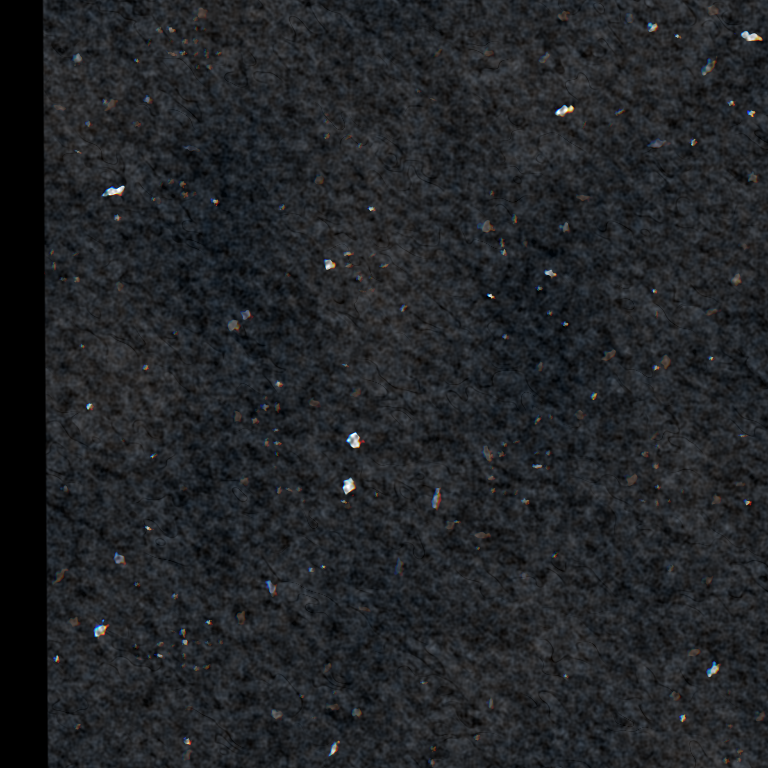
A Shadertoy shader for this texture:

```glsl
// Dark rock thin section: blue-grey mottled ground with fine dark veins,
// scattered pale and tan mineral grains, and a black slide border at the left.
// Ground is layered gradient noise; each grain sits wholly inside its own cell.

const float GROUND_LEVEL = 0.150;
const vec3  GROUND_TINT = vec3(0.93, 1.0, 1.09);
const vec3  HUE_SWING = vec3(0.020, 0.0, -0.018);
const vec3  BORDER_COLOR = vec3(0.0);
const vec3  PALE_GRAIN = vec3(0.96, 0.98, 1.0);
const vec3  LILAC_GRAIN = vec3(0.55, 0.58, 0.72);
const vec3  TAN_GRAIN = vec3(0.60, 0.43, 0.33);
const mat2  GROUND_FLOW = mat2(0.66, 0.53, -0.36, 0.97);
const float GRAIN_TILT = 0.7;
const float EDGE_SOFTNESS = 0.0013;
const vec2  COLOR_FRINGE = vec2(0.0014, -0.0006);
const vec2  RING_CENTER = vec2(0.675, 0.39);
const float RING_RADIUS = 0.032;
const float BORDER_BOTTOM = 0.0625;
const float BORDER_TOP = 0.056;

vec2 hash2(vec2 p) {
    vec3 q = fract(p.xyx * vec3(0.1031, 0.1030, 0.0973));
    q += dot(q, q.yzx + 33.33);
    return fract((q.xx + q.yz) * q.zy);
}

float cornerSlope(vec2 cell, vec2 offset) {
    return dot(2.4 * hash2(cell) - 1.2, offset);
}

float gradientNoise(vec2 p) {
    vec2 i = floor(p), f = p - i;
    vec2 u = f * f * (3.0 - 2.0 * f);
    vec2 e = vec2(1.0, 0.0);
    float low = mix(cornerSlope(i, f), cornerSlope(i + e, f - e), u.x);
    float high = mix(cornerSlope(i + e.yx, f - e.yx), cornerSlope(i + 1.0, f - 1.0), u.x);
    return mix(low, high, u.y);
}

// Mottled matrix: clouds, clots and fine grit, cut by broken dark veins
vec3 ground(vec2 p) {
    vec2 q = GROUND_FLOW * p + 3.0;
    float cloud = gradientNoise(p * 5.0 + 7.0);
    float patchy = gradientNoise(q * 15.0 + 31.0);
    float clot = gradientNoise(q * 48.0 + 53.0);
    float grit = gradientNoise(q * 110.0 + 71.0);
    float dust = gradientNoise(p * 215.0 + 97.0);
    float v = GROUND_LEVEL + 0.05 * cloud + 0.06 * patchy + 0.09 * clot
            + 0.12 * grit + 0.10 * dust;

    float ridge = abs(gradientNoise(q * vec2(22.0, 34.0) + vec2(clot, -clot) + 19.0));
    float broken = smoothstep(-0.05, 0.25, patchy);
    v -= 0.065 * broken * smoothstep(0.09, 0.0, ridge);

    float hue = cloud + 1.2 * gradientNoise(p * 80.0 + 23.0);
    return max(v, 0.015) * GROUND_TINT + hue * HUE_SWING;
}

// Where small flecks gather: random patches and one round ring
float clumpDensity(vec2 p) {
    float patches = smoothstep(0.28, 0.5, gradientNoise(p * 10.0 + 3.0));
    float ring = smoothstep(0.02, 0.0, abs(length(p - RING_CENTER) - RING_RADIUS));
    return patches + 1.6 * ring;
}

// Coverage of an elongated grain; 1 inside, 0 outside
float grainMask(vec2 d, vec2 axis, float stretch, float radius) {
    vec2 along = vec2(dot(d, axis) / stretch, dot(d, vec2(-axis.y, axis.x)) * stretch);
    return smoothstep(EDGE_SOFTNESS, -EDGE_SOFTNESS, length(along) - radius);
}

// One layer of grains over the color below it
vec3 scatter(vec3 color, vec2 p, float cells, float share, float radius,
             float strength, float warmth, float clumping) {
    vec2 cell = floor(p * cells);
    vec2 chance = hash2(cell + cells * 3.7);
    if (chance.x > share * (1.0 + clumping)) return color;

    vec2 shape = hash2(cell + cells * 5.3 + 41.0);
    float size = radius * mix(0.55, 1.2, shape.x);
    float stretch = mix(1.0, 1.75, shape.y * shape.y);
    float margin = min(1.6 * size * stretch * cells, 0.45);
    vec2 center = (cell + mix(vec2(margin), vec2(1.0 - margin), hash2(cell + 17.0))) / cells;
    vec2 d = p - center;
    if (length(d) > 1.7 * size * stretch + 0.003) return color;
    if (clumping > 0.0 && chance.x > share * clumpDensity(center)) return color;

    // Rough outline, with color fringes on opposite sides
    vec2 look = hash2(cell + cells * 2.9 + 67.0);
    float seed = 50.0 * chance.y;
    float angle = GRAIN_TILT + 2.4 * (look.x - 0.5);
    vec2 axis = vec2(cos(angle), sin(angle));
    float rough = size * (1.0 + 0.9 * gradientNoise(d / size * 1.1 + seed));
    vec3 mask = vec3(grainMask(d - COLOR_FRINGE, axis, stretch, rough),
                     grainMask(d, axis, stretch, rough),
                     grainMask(d + COLOR_FRINGE, axis, stretch, rough));

    vec3 tone = mix(PALE_GRAIN, LILAC_GRAIN, smoothstep(0.55, 0.9, look.y));
    tone = mix(tone, TAN_GRAIN, warmth * smoothstep(0.0, 0.5, chance.y));
    float mottling = 0.9 + 0.7 * gradientNoise(p * 170.0 + seed);
    return mix(color, tone * mottling, mask * strength * mix(0.45, 1.0, shape.x));
}

void mainImage(out vec4 fragColor, in vec2 fragCoord) {
    vec2 p = fragCoord / iResolution.y;
    vec3 color = ground(p);

    // Faint tan grains, clumped flecks, small bright specks, large bright grains
    color = scatter(color, p, 18.0, 0.17, 0.0060, 0.40, 0.9, 0.0);
    color = scatter(color, p, 65.0, 0.55, 0.0029, 0.60, 0.9, 1.0);
    color = scatter(color, p, 24.0, 0.10, 0.0030, 0.95, 0.3, 0.0);
    color = scatter(color, p, 10.0, 0.15, 0.0068, 1.00, 0.1, 0.0);

    // Slightly leaning black border
    float border = mix(BORDER_BOTTOM, BORDER_TOP, p.y);
    color = mix(BORDER_COLOR, color, smoothstep(-0.0015, 0.0015, p.x - border));
    fragColor = vec4(clamp(color, 0.0, 1.0), 1.0);
}
```
